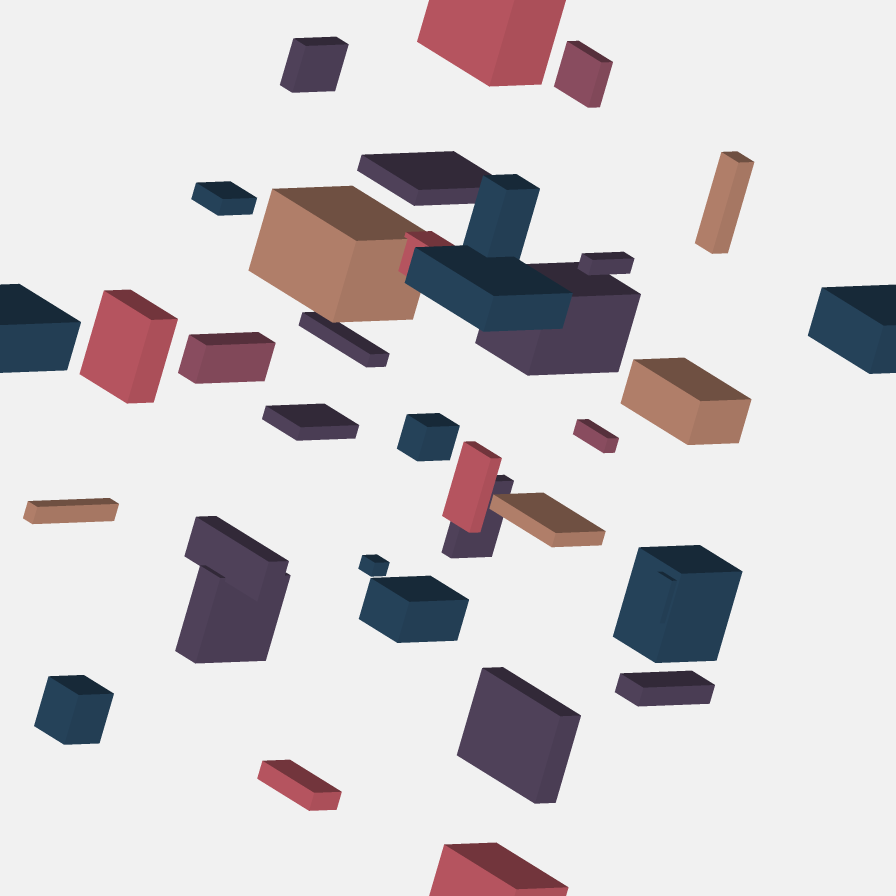
This background is drawn by a Shadertoy shader. Its source:

```glsl
#define BOX_COUNT 34
#define SAMPLES 3
#define MIN_HALF 0.008
#define MAX_HALF 0.075
#define CLUSTER_CENTER vec2(0.47, 0.54)
#define CLUSTER_RADIUS 0.46
#define JITTER 0.13
#define DEPTH_RANGE 0.45
#define FACE_SHADE vec3(1.03, 0.65, 0.97)
#define BACKGROUND vec3(0.947)

const float GOLDEN_ANGLE = 2.39996;

// Orthographic camera; axes are box width, height and length.
const vec3 VIEW = normalize(vec3(-0.707, 0.306, 0.646));
const vec3 RIGHT = normalize(vec3(0.72, 0.27, 0.66));

// Purple, navy, tan, red, plum.
const vec3 PALETTE[5] = vec3[5](
    vec3(0.300, 0.248, 0.340),
    vec3(0.140, 0.250, 0.340),
    vec3(0.670, 0.480, 0.400),
    vec3(0.690, 0.320, 0.360),
    vec3(0.520, 0.290, 0.360));

// Evenly spread quasi-random values in 0..1.
vec3 spread(float index, vec3 ratios) {
    return fract((index + 0.5) * ratios);
}

vec2 boxCenter(float index) {
    float radius = CLUSTER_RADIUS * pow((index + 0.5) / float(BOX_COUNT), 0.7);
    float angle = index * GOLDEN_ANGLE;
    vec2 jitter = spread(index, vec3(0.7549, 0.5698, 0.0)).xy - 0.5;
    return CLUSTER_CENTER + radius * vec2(cos(angle), sin(angle)) + JITTER * jitter;
}

vec3 boxColor(float share) {
    vec4 passed = step(vec4(0.32, 0.57, 0.75, 0.88), vec4(share));
    return PALETTE[int(dot(passed, vec4(1.0)))];
}

// Nearest box along the view ray through a canvas point.
vec3 scene(vec2 point) {
    vec3 up = cross(VIEW, RIGHT);
    vec3 color = BACKGROUND;
    float nearest = -1e3;

    for (int i = 0; i < BOX_COUNT; i++) {
        float index = float(i);
        vec3 size = spread(index, vec3(0.8192, 0.6711, 0.5497));
        vec3 halfSize = mix(vec3(MIN_HALF), vec3(MAX_HALF), pow(size, vec3(1.5)));
        vec2 traits = spread(index, vec3(0.7320, 0.2361, 0.0)).xy;

        // Wrap to the closest copy so the canvas tiles.
        vec2 offset = point - boxCenter(index);
        offset -= round(offset);

        // Slab intersection, with larger values closer to the viewer.
        vec3 origin = offset.x * RIGHT + offset.y * up;
        vec3 middle = -origin / VIEW;
        vec3 reach = halfSize / abs(VIEW);
        vec3 front = middle + reach;
        vec3 back = middle - reach;
        float enter = min(front.x, min(front.y, front.z));
        float leave = max(back.x, max(back.y, back.z));
        float depth = enter + DEPTH_RANGE * traits.y;

        if (enter > leave && depth > nearest) {
            nearest = depth;
            float shade = enter == front.x ? FACE_SHADE.x
                        : enter == front.y ? FACE_SHADE.y : FACE_SHADE.z;
            color = boxColor(traits.x) * shade;
        }
    }
    return color;
}

void mainImage(out vec4 fragColor, in vec2 fragCoord) {
    // Average a grid of samples for smooth edges.
    vec3 total = vec3(0.0);
    for (int y = 0; y < SAMPLES; y++) {
        for (int x = 0; x < SAMPLES; x++) {
            vec2 shift = (vec2(x, y) + 0.5) / float(SAMPLES) - 0.5;
            total += scene((fragCoord + shift) / iResolution.xy);
        }
    }
    fragColor = vec4(total / float(SAMPLES * SAMPLES), 1.0);
}
```
